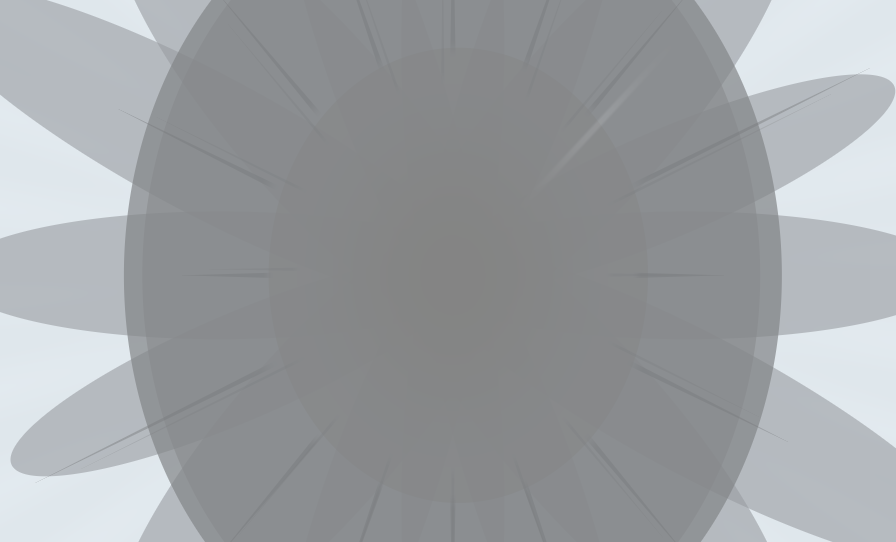
Reproduce this background procedurally as a Shadertoy shader.

```glsl
float hash(float n) {
    n = fract(n * 0.1031);
    n *= n + 33.33;
    return fract(n * (n + n));
}

// Antialiased coverage of a signed distance
float cover(float d) {
    return clamp(0.5 - d * iResolution.y, 0.0, 1.0);
}

float ellipse(vec2 p, vec2 radii) {
    float k = length(p / radii);
    return k * (k - 1.0) / max(length(p / (radii * radii)), 1e-4);
}

// Needle along x, widest at the start and pointed at the end
float needle(vec2 p, float start, float end, float width) {
    float t = (p.x - start) / (end - start);
    float halfWidth = width * (1.0 - clamp(t, 0.0, 1.0));
    float ends = smoothstep(0.0, 0.12, t) * step(t, 1.0);
    return cover(abs(p.y) - halfWidth) * ends;
}

vec2 alongAxis(vec2 p, vec2 axis) {
    return vec2(dot(p, axis), axis.x * p.y - axis.y * p.x);
}

void mainImage(out vec4 fragColor, in vec2 fragCoord) {
    vec2 p = (fragCoord - 0.5 * iResolution.xy) / iResolution.y;
    p -= vec2(0.009, -0.008);
    float angle = atan(p.y, p.x);

    // Pale backdrop with faint rays
    vec3 col = vec3(0.88, 0.91, 0.93) + 0.006 * sin(angle * 32.0) * smoothstep(0.4, 0.9, length(p));

    // Translucent petals, paired across the centre: angle, distance, length, width
    vec4 petals[8] = vec4[8](
        vec4(0.000, 0.43, 0.495, 0.118), vec4(0.405, 0.43, 0.456, 0.099),
        vec4(0.855, 0.39, 0.540, 0.155), vec4(1.240, 0.43, 0.500, 0.100),
        vec4(1.571, 0.43, 0.500, 0.095), vec4(1.900, 0.43, 0.500, 0.100),
        vec4(2.286, 0.39, 0.540, 0.155), vec4(2.653, 0.516, 0.58, 0.129));
    for (int i = 0; i < 8; i++) {
        vec4 petal = petals[i];
        vec2 q = alongAxis(p, vec2(cos(petal.x), sin(petal.x)));
        q.x = abs(q.x) - petal.y;
        col = mix(col, vec3(0.597, 0.61, 0.63), 0.6 * cover(ellipse(q, petal.zw)));
    }

    // Stacked oval discs, darkening towards the heart
    col = mix(col, vec3(0.51, 0.52, 0.53), 0.70 * cover(ellipse(p, vec2(0.607, 0.748))));
    col = mix(col, vec3(0.525, 0.535, 0.545), 0.55 * cover(ellipse(p + vec2(0.003, 0.0), vec2(0.570, 0.725))));
    col = mix(col, vec3(0.52, 0.523, 0.526), 0.50 * cover(ellipse(p - vec2(0.01, 0.0), vec2(0.350, 0.420))));
    float heart = 1.0 - smoothstep(0.0, 0.32, length(p / vec2(1.0, 1.23)));
    col = mix(col, vec3(0.515, 0.515, 0.51), 0.8 * heart);

    // Radiating needles, each with a thin companion
    for (int i = 0; i < 16; i++) {
        float a = float(i) * 0.3927;
        vec2 q = alongAxis(p, normalize(vec2(cos(a), 1.2 * sin(a))));
        int kind = i % 8;
        float end = kind == 0 ? 0.50 : kind == 1 ? 0.86 : 0.69;
        float start = 0.33 + 0.07 * abs(sin(a));
        float offset = (hash(float(i) + 3.0) - 0.5) * 0.05;
        col = mix(col, vec3(0.47, 0.48, 0.49), 0.45 * needle(q, start, end, 0.005));
        q.y -= offset;
        col = mix(col, vec3(0.47, 0.48, 0.49), 0.25 * needle(q, start - 0.05, end * 0.9, 0.003));
    }

    // Soft light streak on the upper right
    vec2 s = alongAxis(p - vec2(0.265, 0.275), normalize(vec2(0.65, 0.70)));
    float streak = exp(-s.x * s.x / 0.012) * (1.0 - smoothstep(0.002, 0.009, abs(s.y)));
    col += 0.05 * streak;

    fragColor = vec4(col, 1.0);
}
```
